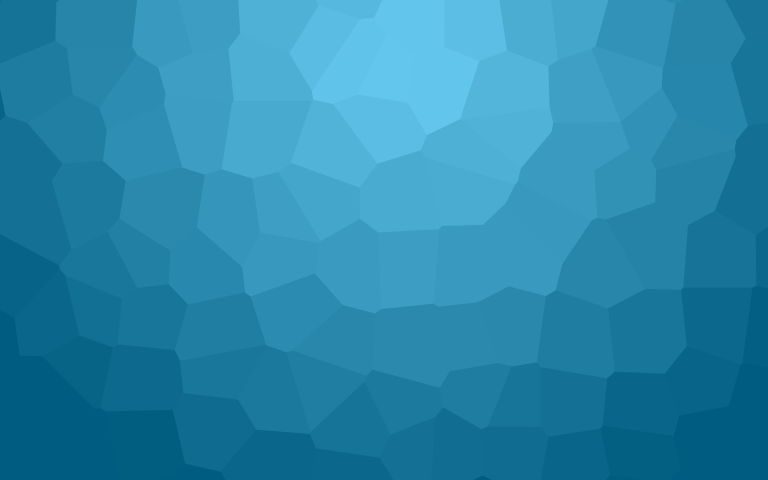
Write a WebGL 2 fragment shader that draws this background.

```glsl
#version 300 es
precision highp float;
// Faceted blue mosaic of irregular cells, lit by a soft glow from the upper middle.

uniform vec2 u_resolution;
out vec4 fragColor;

const float CELLS_PER_HEIGHT = 7.8;

vec2 hash2(vec2 cell) {
    vec3 h = fract(cell.xyx * vec3(0.1031, 0.1030, 0.0973));
    h += dot(h, h.yzx + 33.33);
    return fract((h.xx + h.yz) * h.zy);
}

// Jittered centre of a grid cell, in cell units
vec2 cellSite(vec2 cell) {
    return cell + 0.5 + 0.86 * (hash2(cell + 17.0) - 0.5);
}

// Flat colour of a facet: radial glow sampled once at its site
vec3 facetColor(vec2 site, float aspect) {
    vec2 glowCenter = vec2(0.52 * aspect, 0.89);
    float falloff = distance(site / CELLS_PER_HEIGHT, glowCenter);
    falloff += 0.035 * (hash2(floor(site * 31.0)).x - 0.5);
    vec3 glow = vec3(0.42, 0.81, 0.96);
    vec3 deep = vec3(0.0, 0.36, 0.50);
    return mix(glow, deep, clamp(falloff, 0.0, 1.0));
}

void main() {
    float aspect = u_resolution.x / u_resolution.y;
    vec2 p = gl_FragCoord.xy / u_resolution.y * CELLS_PER_HEIGHT;
    float pixel = CELLS_PER_HEIGHT / u_resolution.y;

    // Find the two closest sites
    vec2 nearest = vec2(0.0), second = vec2(0.0);
    float d1 = 1e5, d2 = 1e5;
    for (int y = -2; y <= 2; y++) {
        for (int x = -2; x <= 2; x++) {
            vec2 site = cellSite(floor(p) + vec2(x, y));
            vec2 offset = site - p;
            float d = dot(offset, offset);
            if (d < d1) {
                d2 = d1;
                second = nearest;
                d1 = d;
                nearest = site;
            } else if (d < d2) {
                d2 = d;
                second = site;
            }
        }
    }

    // Blend across the shared border for smooth edges
    float border = (d2 - d1) / (2.0 * distance(nearest, second));
    float coverage = clamp(0.5 + border / pixel, 0.0, 1.0);
    vec3 color = mix(facetColor(second, aspect), facetColor(nearest, aspect), coverage);
    fragColor = vec4(color, 1.0);
}
```
